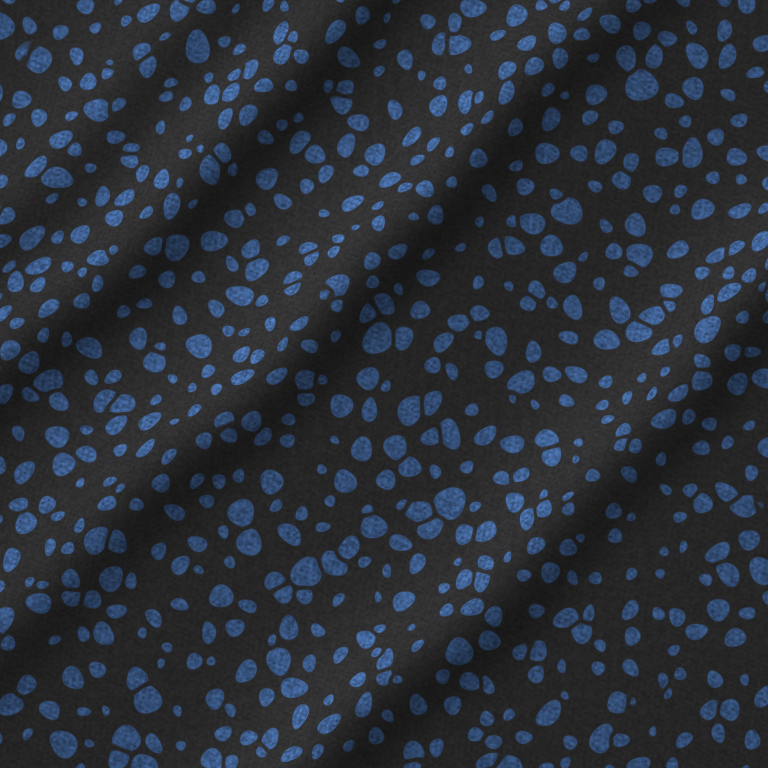
This texture is drawn by a three.js fragment shader. Its source:

```glsl
// Draped charcoal cloth printed with irregular blue pebble spots.
// Spots are jittered cellular ellipses kept apart by a cell border gap;
// diagonal folds squeeze the print and shade it, and a fine weave grains it.

varying vec2 vUv;

const vec3 CLOTH = vec3(0.147, 0.146, 0.150);
const vec3 BLUE = vec3(0.196, 0.298, 0.452);
const vec2 ACROSS = vec2(0.72, -0.694);
const vec2 ALONG = vec2(0.694, 0.72);
const float SPOT_ROWS = 24.0;
const float SPOT_GAP = 0.13;
const float WEAVE_THREADS = 230.0;
const float EDGE = 0.0013;

float hash(vec2 p) {
  return fract(sin(dot(p, vec2(127.1, 311.7))) * 43758.545);
}

float valueNoise(vec2 p) {
  vec2 i = floor(p);
  vec2 f = fract(p);
  f = f * f * (3.0 - 2.0 * f);
  float low = mix(hash(i), hash(i + vec2(1.0, 0.0)), f.x);
  float high = mix(hash(i + vec2(0.0, 1.0)), hash(i + 1.0), f.x);
  return mix(low, high, f.y);
}

vec2 rotate(vec2 p, float angle) {
  float c = cos(angle);
  float s = sin(angle);
  return vec2(c * p.x - s * p.y, s * p.x + c * p.y);
}

// Signed distance to one lopsided pebble, in cell units.
float pebble(vec2 p, vec2 id) {
  vec2 q = rotate(p, 6.2832 * hash(id + 3.1));
  float stretch = mix(1.0, 1.28, hash(id + 5.7));
  q *= vec2(1.0 / stretch, stretch);
  float radius = mix(0.13, 0.37, hash(id + 9.2));
  radius += 0.19 * pow(hash(id + 14.6), 9.0);
  float angle = atan(q.y, q.x);
  float outline = 1.0 + 0.09 * cos(angle)
    + 0.06 * sin(3.0 * angle + 6.2832 * hash(id + 21.3));
  return length(q) - radius * outline;
}

// Nearest pebble, trimmed where it would touch the second nearest.
float pebbleField(vec2 p) {
  float nearest = 9.0;
  float second = 9.0;
  for (int j = -1; j <= 1; j++) {
    float row = floor(p.y) + float(j);
    float shift = 0.5 * mod(row, 2.0);
    for (int i = -1; i <= 1; i++) {
      vec2 id = vec2(floor(p.x - shift) + float(i), row);
      vec2 jitter = vec2(hash(id), hash(id + 31.4)) - 0.5;
      vec2 center = id + vec2(0.5 + shift, 0.5) + 0.7 * jitter;
      float d = pebble(p - center, id);
      second = min(second, max(nearest, d));
      nearest = min(nearest, d);
    }
  }
  return max(nearest, 0.5 * (nearest - second + SPOT_GAP));
}

float bump(float x, float width) {
  return exp(-x * x / (width * width));
}

// One fold: x is print displacement, y is light added or removed.
vec2 fold(float x, float strength) {
  float squeeze = 0.024 * x / sqrt(x * x + 0.0016);
  float ridge = bump(x, x < 0.0 ? 0.085 : 0.04);
  float shadow = bump(x - 0.075, 0.04);
  return strength * vec2(squeeze, 0.40 * ridge - 0.36 * shadow);
}

vec2 allFolds(vec2 uv) {
  float along = dot(uv, ALONG);
  float across = dot(uv, ACROSS) + 0.010 * sin(7.0 * along)
    + 0.005 * sin(17.0 * along + 1.0);
  float swell = 0.85 + 0.2 * sin(4.0 * along - 1.5);
  return fold(across + 0.54, 0.75)
    + fold(across + 0.395, swell)
    + fold(across + 0.15, swell)
    + fold(across - 0.26, 0.9);
}

// Woven grain around zero: loose speckle over a faint slanted twill.
float weave(vec2 p) {
  float speckle = valueNoise(p * vec2(1.0, 1.25)) - 0.5;
  float fine = valueNoise(rotate(p, 0.7) * 1.7) - 0.5;
  float twill = sin(2.6 * p.x + 1.5 * p.y) * sin(2.1 * p.y - 0.8 * p.x);
  return 0.6 * speckle + 0.4 * fine + 0.12 * twill;
}

void main() {
  vec2 folds = allFolds(vUv);
  vec2 printUv = vUv + ACROSS * folds.x;
  float grain = weave(printUv * WEAVE_THREADS);

  // Printed spots with slightly thready edges
  float spotDistance = pebbleField(printUv * SPOT_ROWS) / SPOT_ROWS;
  float spot = 1.0 - smoothstep(-EDGE, EDGE, spotDistance + 0.0015 * grain);

  // Fold light and weave shading
  float light = 1.0 + folds.y + 0.06 * (valueNoise(vUv * 5.0) - 0.5);
  vec3 cloth = CLOTH * (1.0 + 0.30 * grain);
  vec3 ink = BLUE * (1.0 + 0.55 * grain);
  gl_FragColor = vec4(mix(cloth, ink, spot) * light, 1.0);
}
```
